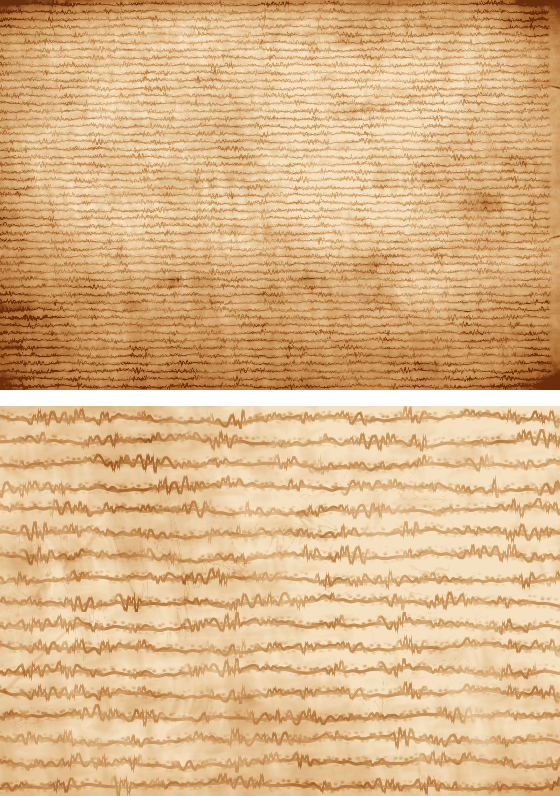
Top: the whole. Bottom: its middle third, enlarged.
This texture is drawn by a Shadertoy shader. Its source:

```glsl
// Aged parchment ruled with 51 rows of tiny, illegible scribble.
// Paper wear, stains and ink are summed as one darkness value ("tone"),
// which a six-step colour ramp turns into cream, tan and burnt brown.

const float ROWS = 51.0;
const vec3 RAMP[6] = vec3[6](
    vec3(0.96, 0.88, 0.75), vec3(0.89, 0.75, 0.56), vec3(0.82, 0.63, 0.41),
    vec3(0.74, 0.51, 0.28), vec3(0.64, 0.38, 0.16), vec3(0.42, 0.18, 0.05));

vec3 parchment(float tone) {
    float t = clamp(tone, 0.0, 4.999);
    int i = int(t);
    return mix(RAMP[i], RAMP[i + 1], t - float(i));
}

vec2 hash2(vec2 p) {
    vec3 q = fract(p.xyx * vec3(0.1031, 0.1030, 0.0973));
    q += dot(q, q.yzx + 33.33);
    return fract((q.xx + q.yz) * q.zy);
}

// Warped, rotated sine layers, roughly -1 to 1.
float layeredSines(vec2 p, int layers) {
    float sum = 0.0, amp = 0.6;
    for (int i = 0; i < layers; i++) {
        p = mat2(0.8, 0.6, -0.6, 0.8) * p * 1.75 + 2.3;
        p += 0.7 * sin(p.yx * 1.3);
        sum += amp * sin(p.x) * cos(p.y);
        amp *= 0.68;
    }
    return sum;
}

// Distances to the nearest and second nearest cell point.
vec2 cellular(vec2 p) {
    vec2 cell = floor(p), f = fract(p), best = vec2(8.0);
    for (int y = -1; y <= 1; y++)
    for (int x = -1; x <= 1; x++) {
        vec2 o = vec2(x, y);
        float d = length(o + hash2(cell + o) - f);
        best = d < best.x ? vec2(d, best.x) : vec2(best.x, min(best.y, d));
    }
    return best;
}

float stroke(float dist, float halfWidth, float soft) {
    return 1.0 - smoothstep(halfWidth - soft, halfWidth + soft, dist);
}

// Slow drift and small kinks of a row's baseline.
float baseline(float x, float seed) {
    return 0.08 * sin(x * 0.31 + seed) + 0.07 * sin(x * 0.83 + seed * 2.7)
         + 0.05 * sin(x * 2.1 + seed * 1.9 + sin(x * 1.3))
         + 0.03 * sin(x * 6.7 + seed * 5.0 + 2.0 * sin(x * 1.7 + seed));
}

// Irregular, tightly packed pen motion along a row.
float scribble(float x, float seed) {
    float size = 0.11 + 0.05 * sin(x * 0.9 + seed * 3.1) + 0.04 * sin(x * 2.7 + seed);
    return size * (sin(x * 9.0 + seed + 2.2 * sin(x * 2.3 + seed * 1.7))
         + 0.8 * sin(x * 19.0 + seed * 3.0 + 2.5 * sin(x * 4.3 + seed)));
}

// Ink of one row: kinked rule, scribble above it, and flecks around both.
float rowInk(vec2 p, float soft) {
    float row = floor(p.y);
    float seed = 40.0 * hash2(vec2(row, 7.0)).x;
    float y = fract(p.y) - 0.42 - baseline(p.x, seed);
    float pen = scribble(p.x, seed);
    float slope = (scribble(p.x + 0.01, seed) - pen) / 0.01;
    float words = smoothstep(-1.5, 0.2, sin(p.x * 0.7 + seed) + sin(p.x * 2.3 - seed * 3.0));
    float rule = stroke(abs(y), 0.07, soft);
    float letters = stroke(abs(y - 0.07 - pen) / sqrt(1.0 + slope * slope), 0.06, soft);
    float flecks = stroke(cellular(p * vec2(3.6, 4.2) + seed).x, 0.3, 0.2)
                 * stroke(abs(y - 0.06), 0.18, 0.16);
    return max(rule * (0.95 - 0.3 * words), max(letters * words, flecks * 0.85));
}

// Broad ageing: pale centre, darker lower half, scorched borders and corners.
float ageing(vec2 uv, float rough) {
    vec2 edge = max(min(uv, 1.0 - uv) + 0.012 * rough, 0.0);
    float tone = 0.05 + 1.4 * smoothstep(0.15, 0.68, length(uv - vec2(0.49, 0.66)));
    tone += 0.85 * (1.0 - smoothstep(0.0, 0.55, uv.y));
    tone += (uv.y > 0.5 ? 2.5 : 0.9) * exp(-edge.y / 0.035);
    tone += 0.8 * exp(-edge.x / 0.035);
    return tone + 1.9 * exp(-length(edge) / 0.1);
}

// Ragged horizontal smudges scattered over the sheet.
float stains(vec2 uv, float rough) {
    float sum = 0.0;
    for (int i = 0; i < 22; i++) {
        vec2 h = hash2(vec2(float(i) * 3.0 + 5.0, 19.0));
        vec2 d = (uv - h) / vec2(0.03 + 0.06 * h.y, 0.010 + 0.02 * h.x);
        sum += exp(-dot(d, d)) * max(0.6 + 1.2 * rough, 0.0);
    }
    return min(sum, 1.6);
}

void mainImage(out vec4 fragColor, in vec2 fragCoord) {
    vec2 uv = fragCoord / iResolution.xy;
    vec2 p = fragCoord / iResolution.y;
    float rough = layeredSines(p * 9.0, 7);

    // Paper: ageing, blotches, fibres, grain and smudges
    float tone = ageing(uv, rough) + stains(uv, rough);
    tone += 0.7 * layeredSines(p * 2.6 + 4.0, 6) + 0.3 * rough;
    tone += 0.22 * layeredSines(p * vec2(8.0, 45.0), 4);
    tone += 0.38 * layeredSines(p * 60.0, 3);

    // Faint creases along broken cell borders
    vec2 cells = cellular(p * 9.0 + 0.6 * rough);
    float creaseMask = smoothstep(0.1, 0.6, layeredSines(p * 5.0 + 9.0, 3));
    tone += 0.6 * creaseMask * stroke(cells.y - cells.x, 0.02, 0.02);

    // Writing stops short of the right border
    float soft = 0.6 * ROWS / iResolution.y;
    float fade = 0.9 + 0.35 * layeredSines(p * 14.0 + 2.0, 4);
    float margin = 1.0 - smoothstep(0.978, 0.986, uv.x + 0.004 * rough);
    float ink = fade * margin * rowInk(p * ROWS, soft);
    tone = max(tone, 0.0) + 2.5 * ink;

    // Two small tears at the right border
    for (int i = 0; i < 2; i++) {
        float tearY = 0.78 - 0.39 * float(i) + 0.35 * (0.985 - uv.x) * (1.0 - 2.0 * float(i));
        float tear = stroke(abs(uv.y - tearY + 0.002 * rough), 0.002, 1.0 / iResolution.y);
        tone += 3.0 * tear * smoothstep(0.972, 0.995, uv.x);
    }

    fragColor = vec4(parchment(tone), 1.0);
}
```
